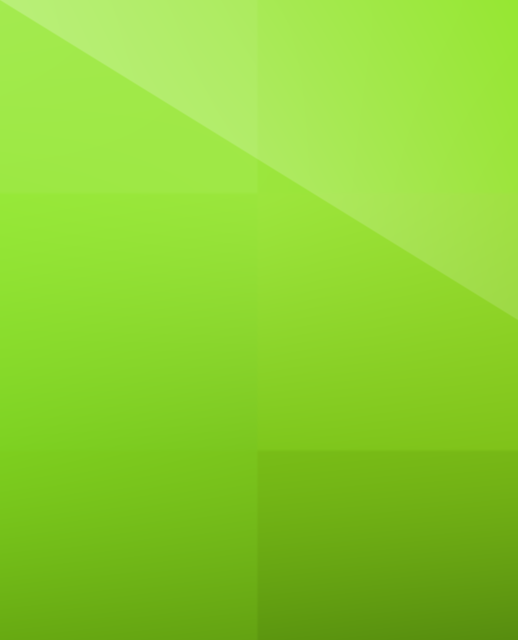
This background is drawn by a WebGL 2 fragment shader. Its source:

```glsl
#version 300 es
precision highp float;

#define COLUMN_SPLIT 0.497
#define LOWER_SPLIT 0.296
#define UPPER_SPLIT 0.698
#define DIAGONAL_SLOPE 0.5
#define SHEEN_STRENGTH 0.235
#define SHEEN_FADE_RIGHT 0.09
#define SHEEN_FADE_UP 0.28
#define SEAM_SOFTNESS 0.007
#define DIAGONAL_SOFTNESS 0.004
#define TONE_LIFT 1.2

uniform vec2 u_resolution;
out vec4 fragColor;

// Four-corner gradient across one tile, darkening faster near its base
vec3 tile(vec2 q, vec3 topLeft, vec3 topRight, vec3 lowLeft, vec3 lowRight) {
    q = clamp(q, 0.0, 1.0);
    q.y = 1.0 - pow(1.0 - q.y, TONE_LIFT);
    return mix(mix(lowLeft, lowRight, q.x), mix(topLeft, topRight, q.x), q.y);
}

// Soft step centred on zero
float edge(float offset, float width) {
    return smoothstep(-0.5 * width, 0.5 * width, offset);
}

void main() {
    vec2 uv = gl_FragCoord.xy / u_resolution;
    vec2 pixel = 1.0 / u_resolution;
    vec2 seam = max(vec2(SEAM_SOFTNESS), pixel);

    // Positions within each column and row of tiles
    float leftX = uv.x / COLUMN_SPLIT;
    float rightX = (uv.x - COLUMN_SPLIT) / (1.0 - COLUMN_SPLIT);
    float topY = (uv.y - UPPER_SPLIT) / (1.0 - UPPER_SPLIT);
    float middleY = (uv.y - LOWER_SPLIT) / (UPPER_SPLIT - LOWER_SPLIT);
    float bottomY = uv.y / LOWER_SPLIT;
    float rightSide = edge(uv.x - COLUMN_SPLIT, seam.x);

    // Top row
    vec3 topRow = mix(
        tile(vec2(leftX, topY), vec3(0.64, 0.92, 0.31), vec3(0.63, 0.91, 0.28),
             vec3(0.61, 0.91, 0.26), vec3(0.625, 0.91, 0.275)),
        tile(vec2(rightX, topY), vec3(0.61, 0.905, 0.24), vec3(0.585, 0.905, 0.19),
             vec3(0.61, 0.90, 0.24), vec3(0.575, 0.885, 0.16)),
        rightSide);

    // Middle row
    vec3 middleRow = mix(
        tile(vec2(leftX, middleY), vec3(0.59, 0.91, 0.22), vec3(0.605, 0.90, 0.235),
             vec3(0.49, 0.82, 0.13), vec3(0.48, 0.775, 0.12)),
        tile(vec2(rightX, middleY), vec3(0.615, 0.90, 0.24), vec3(0.59, 0.87, 0.18),
             vec3(0.495, 0.78, 0.11), vec3(0.50, 0.76, 0.10)),
        rightSide);

    // Bottom row
    vec3 bottomRow = mix(
        tile(vec2(leftX, bottomY), vec3(0.49, 0.81, 0.12), vec3(0.48, 0.77, 0.11),
             vec3(0.405, 0.665, 0.07), vec3(0.39, 0.635, 0.07)),
        tile(vec2(rightX, bottomY), vec3(0.47, 0.74, 0.09), vec3(0.465, 0.72, 0.085),
             vec3(0.36, 0.59, 0.06), vec3(0.34, 0.55, 0.06)),
        rightSide);

    vec3 color = mix(bottomRow, middleRow, edge(uv.y - LOWER_SPLIT, seam.y));
    color = mix(color, topRow, edge(uv.y - UPPER_SPLIT, seam.y));

    // White sheen above the diagonal, fading upward and to the right
    float height = uv.y - (1.0 - DIAGONAL_SLOPE * uv.x);
    float sheen = SHEEN_STRENGTH - SHEEN_FADE_RIGHT * uv.x - SHEEN_FADE_UP * max(height, 0.0);
    float sheenMask = edge(height, max(DIAGONAL_SOFTNESS, pixel.y));
    color = mix(color, vec3(1.0), max(sheen, 0.0) * sheenMask);

    fragColor = vec4(color, 1.0);
}
```
